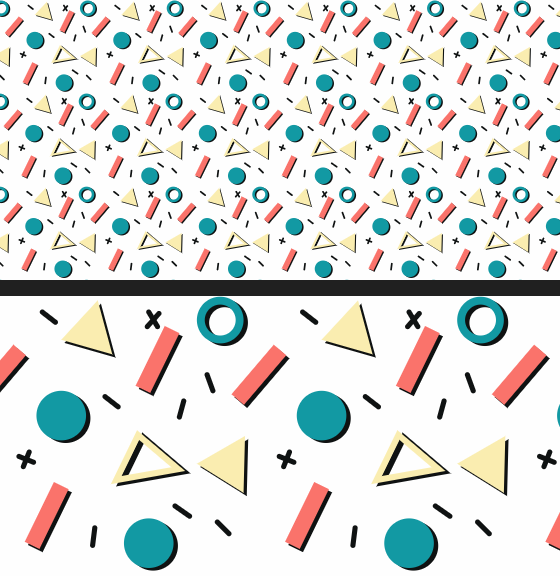
Top, the full canvas; bottom, a detail of the centre.
Write a Shadertoy shader that draws this pattern.

```glsl
// Layout: design units, CANVAS_HEIGHT of them span the canvas, y points down
const float CANVAS_HEIGHT = 576.0;
const vec2 ORIGIN = vec2(384.0, 192.0);
const vec2 PERIOD = vec2(178.5, 191.5);
const float TOP_ROW_SHIFT = 2.5;

const vec3 PAPER = vec3(0.995);
const vec3 TEAL = vec3(0.07, 0.60, 0.64);
const vec3 CREAM = vec3(0.98, 0.93, 0.69);
const vec3 CORAL = vec3(0.98, 0.45, 0.42);
const vec3 INK = vec3(0.06, 0.07, 0.07);

const vec2 SHADOW = vec2(2.2, 2.2);
const vec2 ROUND_SHADOW = vec2(3.0, 1.8);
const vec2 OUTLINE_SHADOW = vec2(3.6, 1.6);
const float DASH_RADIUS = 1.75;
const float BAR_HALF_WIDTH = 5.6;
const float DISC_RADIUS = 17.0;
const float RING_RADIUS = 13.3;
const float RING_HALF_WIDTH = 2.7;
const float OUTLINE_WIDTH = 4.2;

// Segments as start.xy, end.xy; the last four dashes form the two crosses
const vec4 DASHES[11] = vec4[](
    vec4(29, 11, 38, 18), vec4(142, 54, 146, 65), vec4(126, 72, 123, 83),
    vec4(72, 69, 81, 76), vec4(65, 159, 63.5, 171), vec4(120, 144, 130, 151),
    vec4(149, 155, 157, 163),
    vec4(102, 11, 108, 21), vec4(109, 12, 101, 21),
    vec4(13, 110, 23, 114), vec4(20, 107, 16, 117));
const vec4 BARS[3] = vec4[](
    vec4(118, 23, 98, 64), vec4(192, 37, 163, 71), vec4(42, 130, 22, 171));
const vec2 DISCS[2] = vec2[](vec2(42, 82), vec2(102, 169.5));
const vec2 RING = vec2(151, 16.5);

// Corners, three per triangle; the last triangle is hollow
const vec2 CORNERS[9] = vec2[](
    vec2(67, 3), vec2(42, 30), vec2(77, 40),
    vec2(168, 96), vec2(135, 115), vec2(167, 135),
    vec2(94, 92), vec2(76, 129), vec2(127, 120));

// Copy of p in the tile nearest to a centre
vec2 nearTo(vec2 p, vec2 centre) {
    return p - PERIOD * round((p - centre) / PERIOD);
}

float dashDistance(vec2 p, vec4 s) {
    vec2 q = nearTo(p, 0.5 * (s.xy + s.zw)) - s.xy;
    vec2 along = s.zw - s.xy;
    float t = clamp(dot(q, along) / dot(along, along), 0.0, 1.0);
    return length(q - along * t) - DASH_RADIUS;
}

float barDistance(vec2 p, vec4 s) {
    vec2 centre = 0.5 * (s.xy + s.zw);
    vec2 axis = normalize(s.zw - s.xy);
    vec2 q = nearTo(p, centre) - centre;
    vec2 local = vec2(dot(q, axis), dot(q, vec2(-axis.y, axis.x)));
    vec2 d = abs(local) - vec2(0.5 * length(s.zw - s.xy), BAR_HALF_WIDTH);
    return max(d.x, d.y);
}

float discDistance(vec2 p, vec2 centre) {
    return length(nearTo(p, centre) - centre) - DISC_RADIUS;
}

float ringDistance(vec2 p) {
    return abs(length(nearTo(p, RING) - RING) - RING_RADIUS) - RING_HALF_WIDTH;
}

float edgeDistance(vec2 p, vec2 a, vec2 b) {
    vec2 along = normalize(b - a);
    return dot(p - a, vec2(along.y, -along.x));
}

// Corners run anticlockwise on screen
float triangleDistance(vec2 p, int index) {
    vec2 a = CORNERS[3 * index];
    vec2 b = CORNERS[3 * index + 1];
    vec2 c = CORNERS[3 * index + 2];
    vec2 q = nearTo(p, (a + b + c) / 3.0);
    float d = max(edgeDistance(q, b, a), max(edgeDistance(q, c, b), edgeDistance(q, a, c)));
    return index == 2 ? max(d, -d - OUTLINE_WIDTH) : d;
}

void paint(inout vec3 colour, vec3 ink, float d, float pixel) {
    colour = mix(colour, ink, clamp(0.5 - d / pixel, 0.0, 1.0));
}

void mainImage(out vec4 fragColor, in vec2 fragCoord) {
    float pixel = CANVAS_HEIGHT / iResolution.y;
    vec2 p = vec2(fragCoord.x, iResolution.y - fragCoord.y) * pixel - ORIGIN;
    p.x -= p.y < 0.0 ? TOP_ROW_SHIFT : 0.0;
    vec3 colour = PAPER;

    for (int i = 0; i < DASHES.length(); i++) {
        paint(colour, INK, dashDistance(p, DASHES[i]), pixel);
    }
    // Solid shapes: shadow first, then the fill
    for (int i = 0; i < 3; i++) {
        vec2 offset = i == 2 ? OUTLINE_SHADOW : SHADOW;
        paint(colour, INK, triangleDistance(p - offset, i), pixel);
        paint(colour, CREAM, triangleDistance(p, i), pixel);
        paint(colour, INK, barDistance(p - SHADOW, BARS[i]), pixel);
        paint(colour, CORAL, barDistance(p, BARS[i]), pixel);
    }
    for (int i = 0; i < DISCS.length(); i++) {
        paint(colour, INK, discDistance(p - ROUND_SHADOW, DISCS[i]), pixel);
        paint(colour, TEAL, discDistance(p, DISCS[i]), pixel);
    }
    paint(colour, INK, ringDistance(p - ROUND_SHADOW), pixel);
    paint(colour, TEAL, ringDistance(p), pixel);
    fragColor = vec4(colour, 1.0);
}
```
